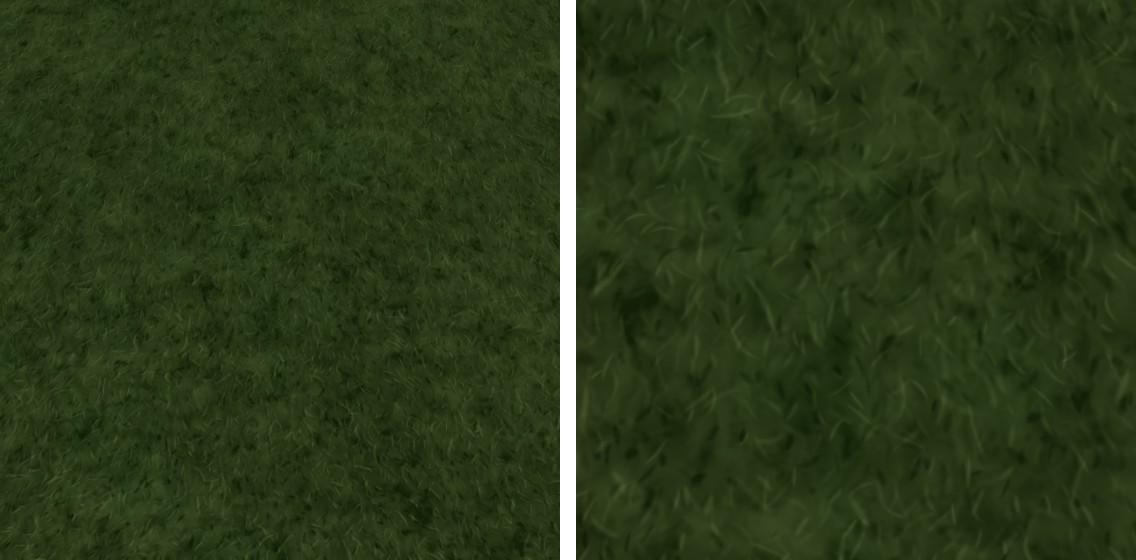
Left, the full canvas; right, a detail of the centre.
This texture is drawn by a Shadertoy shader. Its source:

```glsl
const vec3 DEEP_SHADE = vec3(0.090, 0.138, 0.035);
const vec3 PALE_BLADE = vec3(0.244, 0.302, 0.150);
const vec3 COOL_TINT = vec3(-0.016, 0.006, 0.000);
const float RECESSION = 0.45;

float hash(vec2 p) {
    return fract(sin(dot(p, vec2(127.1, 311.7))) * 43758.5453);
}

float valueNoise(vec2 p) {
    vec2 cell = floor(p), f = fract(p);
    f = f * f * (3.0 - 2.0 * f);
    float low = mix(hash(cell), hash(cell + vec2(1, 0)), f.x);
    float high = mix(hash(cell + vec2(0, 1)), hash(cell + vec2(1, 1)), f.x);
    return mix(low, high, f.y);
}

float fbm(vec2 p) {
    float sum = 0.0, weight = 0.5;
    for (int i = 0; i < 4; i++) {
        sum += weight * valueNoise(p);
        p = mat2(0.8, 0.6, -0.6, 0.8) * p * 2.03 + 7.3;
        weight *= 0.5;
    }
    return sum / 0.9375;
}

// Lawn plane: features shrink evenly towards the top
vec2 lawnPlane(vec2 uv) {
    float nearness = 1.0 - RECESSION * uv.y;
    return vec2((uv.x - 0.5) / nearness, -log(nearness) / RECESSION);
}

// Soft tapered stroke along y
float stroke(vec2 d, float halfWidth, float halfLength) {
    float along = clamp(1.0 - abs(d.y) / halfLength, 0.0, 1.0);
    float width = halfWidth * (0.5 + 0.5 * along);
    return smoothstep(width, 0.0, abs(d.x)) * smoothstep(0.0, 0.6, along);
}

// One scattered layer of bent blades and dark gaps
float bladeLayer(vec2 p, float seed, float lean) {
    float tone = 0.0;
    vec2 base = floor(p);
    for (int y = -1; y <= 1; y++) {
        for (int x = -1; x <= 1; x++) {
            vec2 cell = base + vec2(x, y);
            vec2 id = cell + seed;
            vec2 d = p - cell - vec2(hash(id), hash(id + 17.3));
            float spread = hash(id + 31.7) + hash(id + 47.1) - 1.0;
            float angle = lean + spread * 1.5;
            float c = cos(angle), s = sin(angle);
            d = vec2(c * d.x - s * d.y, s * d.x + c * d.y);
            d.x += (hash(id + 59.9) - 0.5) * 0.9 * d.y * d.y;
            float halfLength = mix(0.3, 0.9, hash(id + 71.3));
            float halfWidth = mix(0.11, 0.22, hash(id + 83.7));
            float strength = mix(0.06, 0.46, pow(hash(id + 97.1), 1.5));
            float gap = step(hash(id + 109.3), 0.42);
            float lit = stroke(d, halfWidth, halfLength);
            float hole = stroke(d, halfWidth * 1.4, halfLength * 0.7);
            float shade = stroke(d + vec2(0.2, 0.05), halfWidth * 1.3, halfLength * 0.8);
            tone += strength * mix(lit - 0.3 * shade, -0.95 * hole, gap);
        }
    }
    return tone;
}

// Irregular, mostly upright mottling between the blades
float turfGrain(vec2 p) {
    vec2 warp = vec2(fbm(p * 32.0), fbm(p * 32.0 + 41.0)) - 0.5;
    vec2 q = p + warp * 0.05;
    return valueNoise(q * vec2(82.0, 44.0)) + 0.6 * valueNoise(q * vec2(140.0, 85.0) + 9.0) - 0.8;
}

void mainImage(out vec4 fragColor, in vec2 fragCoord) {
    vec2 uv = fragCoord / iResolution.xy;
    vec2 lawn = lawnPlane(uv);

    // Broad unevenness and dark hollows
    float patches = fbm(lawn * vec2(5.0, 8.0) + 3.0) - 0.5;
    float clumps = fbm(lawn * vec2(24.0, 31.0) + 19.0) - 0.5;
    float hollows = smoothstep(0.57, 0.80, fbm(lawn * vec2(36.0, 42.0) + 63.0));
    float lean = 0.1 + 0.5 * (0.5 - uv.x) + 1.6 * patches;

    // Blades and grain, calmer in the distance
    float detail = 0.38 * turfGrain(lawn);
    for (int i = 0; i < 3; i++) {
        float layer = float(i);
        float density = 36.0 + 10.0 * layer;
        detail += bladeLayer(lawn * density + layer * 5.7, layer * 113.0, lean);
    }
    detail *= mix(1.05, 0.7, uv.y);

    float tone = 0.50 + 0.42 * patches + 0.55 * clumps - 0.30 * hollows + detail;
    vec3 color = mix(DEEP_SHADE, PALE_BLADE, clamp(tone, -0.1, 1.15));

    // Cooler green drifts, strongest on the left
    float cool = smoothstep(0.48, 0.75, fbm(lawn * 8.0 + 87.0));
    color += COOL_TINT * cool * mix(1.0, 0.3, uv.x);

    fragColor = vec4(color, 1.0);
}
```
